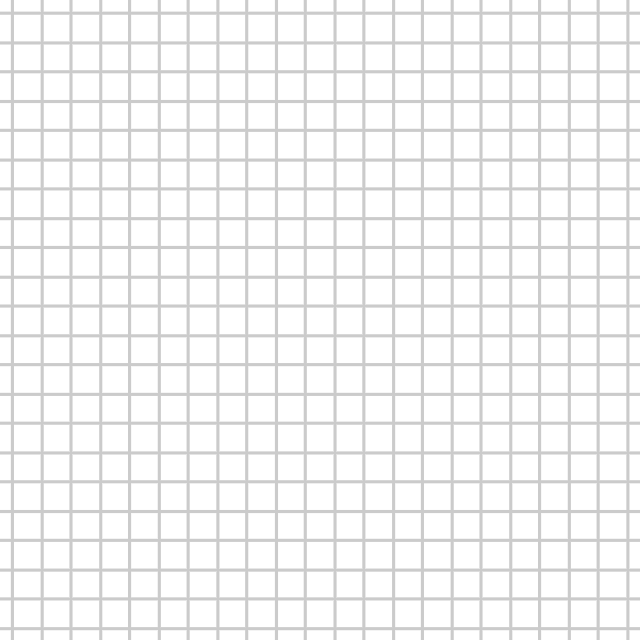
Reproduce this pattern procedurally as a WebGL 1 fragment shader.

```glsl
precision highp float;
// Plain squared paper: thin grey rules on a white ground.
// Each axis repeats a pair of rules, the second set slightly past the middle
// of the pair, so that cells alternate between a wide and a narrow spacing.

uniform vec2 u_resolution;

const vec3 PAPER = vec3(1.0);
const vec3 RULE = vec3(0.797);

const float PAIR_PERIOD = 0.09152;        // two cells, as a share of the canvas
const float SECOND_RULE = 0.0465;         // offset of the second rule in a pair
const float RULE_WIDTH = 0.0049;
const vec2 FIRST_RULE = vec2(0.0194, 0.0206); // from the left and the top

// Distance to the nearest of the rules at offset + n * period.
float repeatedRule(float x, float offset, float period) {
    return abs(mod(x - offset + 0.5 * period, period) - 0.5 * period);
}

// Distance to the nearest rule of either set along one axis.
float pairedRules(float x, float first, float second, float period) {
    return min(repeatedRule(x, first, period),
               repeatedRule(x, first + second, period));
}

// Share of a pixel covered by a rule of the given width.
float ruleCoverage(float dist, float width, float pixel) {
    return clamp((0.5 * width - dist) / pixel + 0.5, 0.0, 1.0);
}

void main() {
    vec2 uv = gl_FragCoord.xy / u_resolution;
    vec2 pixel = 1.0 / u_resolution;
    vec2 page = vec2(uv.x, 1.0 - uv.y);

    // Upright and level rules
    float upright = ruleCoverage(
        pairedRules(page.x, FIRST_RULE.x, SECOND_RULE, PAIR_PERIOD),
        RULE_WIDTH, pixel.x);
    float level = ruleCoverage(
        pairedRules(page.y, FIRST_RULE.y, SECOND_RULE, PAIR_PERIOD),
        RULE_WIDTH, pixel.y);

    // Crossings keep the same flat grey
    vec3 colour = mix(PAPER, RULE, max(upright, level));
    gl_FragColor = vec4(colour, 1.0);
}
```
